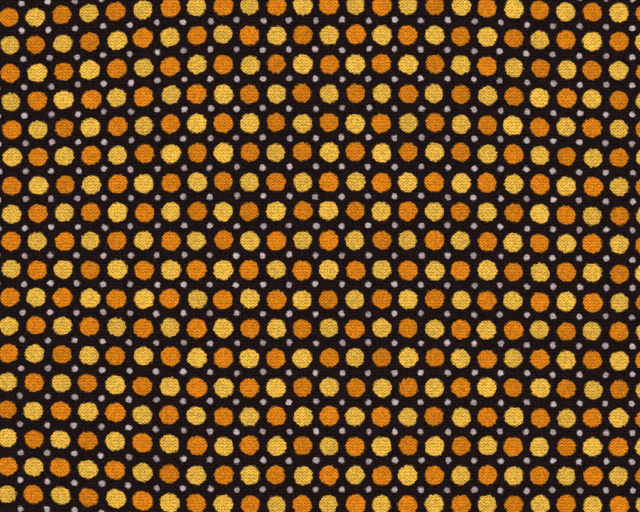
A WebGL 1 fragment shader for this texture:

```glsl
precision highp float;
// Knitted cloth printed with a checkerboard of yellow and orange dots on black,
// with a small pale dot in every gap. A gently warped grid places the dots;
// noise frays their edges and a V-shaped stitch pattern shades the yarn.

uniform vec2 u_resolution;

float hash(vec2 p) {
  vec3 q = fract(vec3(p.xyx) * 0.1031);
  q += dot(q, q.yzx + 33.33);
  return fract((q.x + q.y) * q.z);
}

float noise(vec2 p) {
  vec2 i = floor(p), f = fract(p);
  f = f * f * (3.0 - 2.0 * f);
  return mix(mix(hash(i), hash(i + vec2(1.0, 0.0)), f.x),
             mix(hash(i + vec2(0.0, 1.0)), hash(i + 1.0), f.x), f.y);
}

// Grid coordinates with dot centres on whole numbers; the cloth sags at its sides.
vec2 clothGrid(vec2 uv) {
  vec2 g = uv * vec2(24.27, 17.44) - vec2(0.474, 0.25);
  float left = 1.0 - smoothstep(0.0, 0.36, uv.x);
  float right = smoothstep(0.65, 1.0, uv.x);
  g.y += left * 0.82 * (uv.y - 0.48) + right * (0.14 + 0.26 * (uv.y - 0.48));
  g.x += left * (0.12 - 0.1 * cos(6.0 * (uv.y - 0.66)));
  return g;
}

// Distance to the centre of the given cell, in canvas widths, with a little jitter.
float cellDistance(vec2 g, vec2 id) {
  vec2 jitter = vec2(hash(id + 17.0), hash(id + 53.0)) - 0.5;
  return length((g - id - 0.05 * jitter) * vec2(0.0412, 0.0458));
}

// Brightness of interlocking V stitches, 0 in the gaps and 1 on the yarn.
float stitches(vec2 p) {
  vec2 s = p * vec2(172.0, 205.0);
  float arm = abs(fract(s.x) - 0.5);
  float course = 0.5 + 0.5 * cos(6.2832 * (s.y - 1.1 * arm));
  return course * (0.65 + 0.35 * sin(6.2832 * arm));
}

void main() {
  vec2 uv = gl_FragCoord.xy / u_resolution;
  vec2 p = gl_FragCoord.xy / u_resolution.x;
  vec2 g = clothGrid(uv);
  float soft = max(0.0021, 1.0 / u_resolution.x);

  // Yarn relief and fibre grain
  float grain = noise(p * 430.0);
  float fuzz = noise(p * 260.0 + 40.0) - 0.5;
  float yarn = stitches(p + 0.0012 * fuzz);
  float fray = 0.0026 * fuzz + 0.0016 * (grain - 0.5);

  // Black ground with faint lint
  vec3 color = vec3(0.115, 0.08, 0.078) * (0.55 + 0.6 * grain + 0.4 * yarn);

  // Large dots, yellow and orange by turns
  vec2 id = floor(g + 0.5);
  float wear = hash(id + 91.0);
  float radius = 0.0149 + 0.0009 * (wear - 0.5);
  float edge = cellDistance(g, id) + fray - radius;
  float isOrange = mod(id.x + id.y, 2.0);
  vec3 ink = mix(vec3(0.94, 0.73, 0.28), vec3(0.88, 0.51, 0.10), isOrange);
  ink *= (0.72 + 0.2 * yarn + 0.24 * grain) * (0.95 + 0.1 * wear);
  color = mix(color, ink, 1.0 - smoothstep(-soft, soft, edge));

  // Small pale dots in the gaps between four large ones
  vec2 gap = floor(g) + 0.5;
  float fade = 0.75 + 0.25 * hash(gap + 7.5);
  float speck = cellDistance(g, gap) + 0.8 * fray - 0.0047;
  vec3 pale = vec3(0.86, 0.78, 0.79) * (0.75 + 0.15 * yarn + 0.2 * grain);
  color = mix(color, pale, fade * (1.0 - smoothstep(-soft, soft, speck)));

  gl_FragColor = vec4(color, 1.0);
}
```
